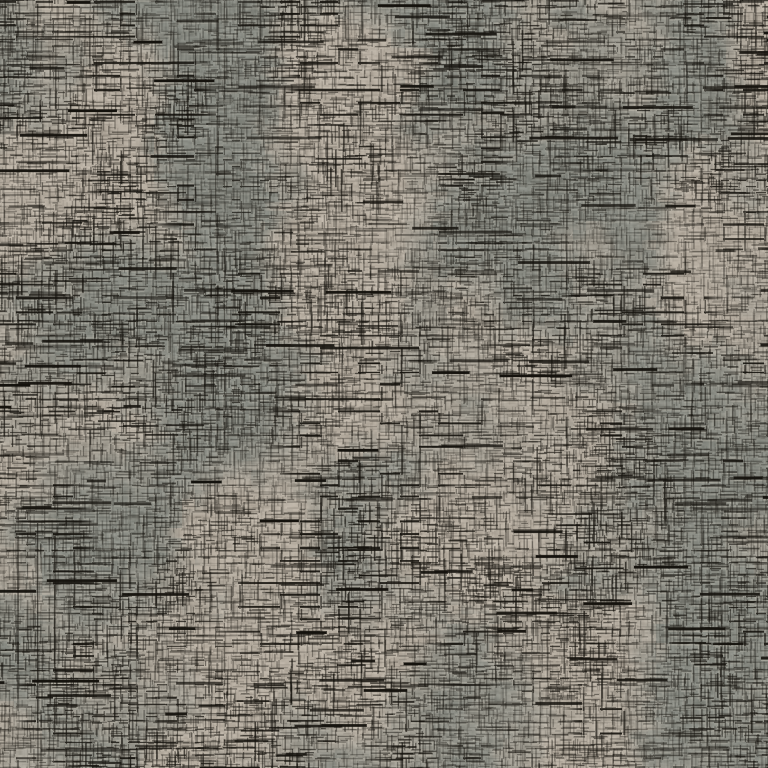
Give the GLSL for this texture, as a three.js fragment shader.

```glsl
// Weathered grey slab, mottled warm and cool, engraved with a dense maze of right-angled cracks.
varying vec2 vUv;

const vec3 COOL_STONE = vec3(0.53, 0.54, 0.51);
const vec3 WARM_STONE = vec3(0.715, 0.68, 0.63);
const vec3 CRACK_COLOR = vec3(0.08, 0.07, 0.05);
const vec3 RIM_COLOR = vec3(0.86, 0.83, 0.77);
const float SOFT = 0.0009;          // edge softness, in canvas units
const float MOTTLE_SCALE = 6.5;
const float GRAIN = 0.13;
const float RIM_STRENGTH = 0.36;
const float FINE_ACROSS = 0.56;
const float FINE_UPRIGHT = 0.46;
const float MEDIUM = 0.72;
const float BOLD = 1.0;
const float STAIR = 0.75;

vec4 hash4(vec2 p) {
  vec4 q = fract(p.xyxy * vec4(0.1031, 0.1030, 0.0973, 0.1099));
  q += dot(q, q.wzxy + 33.33);
  return fract((q.xxyz + q.yzzw) * q.zywx);
}

float noise(vec2 p) {
  vec2 i = floor(p), f = fract(p);
  f = f * f * (3.0 - 2.0 * f);
  float low = mix(hash4(i).x, hash4(i + vec2(1.0, 0.0)).x, f.x);
  float high = mix(hash4(i + vec2(0.0, 1.0)).x, hash4(i + 1.0).x, f.x);
  return mix(low, high, f.y);
}

float fbm(vec2 p) {
  float sum = 0.0, amp = 0.5;
  for (int i = 0; i < 4; i++) {
    sum += amp * noise(p);
    p = p * 2.03 + 17.7;
    amp *= 0.5;
  }
  return sum / 0.9375;
}

float box(vec2 p, vec2 halfSize) {
  vec2 d = abs(p) - halfSize;
  return 1.0 - smoothstep(-SOFT, SOFT, max(d.x, d.y));
}

// One random dash per cell: x is the dark cut, y the lit rim beside it.
vec2 dash(vec2 p, vec2 cells, float halfWidth, float fill, float seed) {
  vec2 g = p * cells + seed * 0.37;
  g.x += hash4(vec2(floor(g.y), seed)).x;
  vec4 r = hash4(floor(g) + seed * 17.3);
  float halfLength = mix(0.12, 0.47, r.x);
  vec2 centre = vec2(mix(halfLength, 1.0 - halfLength, r.y), mix(0.42, 0.75, r.z));
  vec2 d = (fract(g) - centre) / cells;
  vec2 size = vec2(halfLength / cells.x, halfWidth);
  float rim = box(d + vec2(0.0, halfWidth + 0.0014), vec2(size.x, 0.0008));
  return vec2(box(d, size), rim) * smoothstep(1.0 - fill, 1.0, r.w);
}

float level(vec2 cell, float seed) {
  return floor(4.0 * noise(cell * 0.21 + seed) + 0.7 * hash4(cell + seed).y);
}

float line(float x, float halfWidth) {
  return 1.0 - smoothstep(halfWidth - SOFT, halfWidth + SOFT, abs(x - halfWidth - SOFT));
}

// Stepped cracks along the borders of blocky terraces.
vec2 stairs(vec2 p, vec2 cells, float halfWidth, float seed) {
  vec2 g = p * cells;
  g += 0.5 * vec2(noise(vec2(g.x * 0.7, seed)), noise(vec2(seed, g.y * 0.7)));
  vec2 cell = floor(g), f = fract(g) / cells;
  float here = level(cell, seed);
  float below = step(0.5, abs(here - level(cell - vec2(0.0, 1.0), seed)));
  float left = step(0.5, abs(here - level(cell - vec2(1.0, 0.0), seed)));
  float cut = max(below * line(f.y, halfWidth), 0.7 * left * line(f.x, halfWidth * 0.8));
  float rim = below * line(f.y - 2.0 * halfWidth - SOFT, 0.0007);
  return vec2(cut, rim) * smoothstep(0.3, 0.7, noise(p * 11.0 + seed));
}

void engrave(inout vec2 relief, vec2 mark, float strength) {
  relief += (1.0 - relief) * mark * clamp(strength, 0.0, 1.0);
}

void main() {
  vec2 p = vUv;

  // Stone: blocky-edged mottling with fine horizontal grain.
  vec2 jitter = hash4(floor(p * vec2(55.0, 80.0))).xy - 0.5;
  float mottle = fbm((p + 0.022 * jitter) * MOTTLE_SCALE + 3.1);
  vec3 color = mix(COOL_STONE, WARM_STONE, smoothstep(0.32, 0.68, mottle));
  float grain = 0.55 * noise(p * vec2(190.0, 330.0)) + 0.45 * noise(p * vec2(45.0, 95.0) + 9.0);
  color += GRAIN * (grain - 0.5);

  // Cracks: fine web first, then longer and bolder cuts.
  vec2 relief = vec2(0.0);
  float wear = mix(0.55, 1.4, noise(p * 13.0 + 40.0));
  for (int i = 0; i < 4; i++) {
    float k = float(i), grow = 1.0 + 0.11 * k;
    engrave(relief, dash(p, vec2(30.0, 88.0) * grow, 0.0008, 1.0, k + 1.0), FINE_ACROSS * wear);
    engrave(relief, dash(p.yx, vec2(32.0, 86.0) * grow, 0.0008, 1.0, k + 11.0), FINE_UPRIGHT * wear);
  }
  for (int i = 0; i < 3; i++) {
    float k = float(i), grow = 1.0 + 0.17 * k;
    engrave(relief, dash(p, vec2(14.0, 45.0) * grow, 0.0011, 0.6, k + 21.0), MEDIUM * wear);
    engrave(relief, dash(p.yx, vec2(13.0, 45.0) * grow, 0.001, 0.55, k + 31.0), MEDIUM * 0.8 * wear);
    engrave(relief, dash(p, vec2(8.0, 25.0) * grow, 0.0018, 0.35, k + 41.0), BOLD);
  }
  engrave(relief, stairs(p, vec2(38.0, 62.0), 0.0013, 5.3), STAIR * 1.2);
  engrave(relief, stairs(p, vec2(82.0, 120.0), 0.0008, 8.6), STAIR);

  color = mix(color, RIM_COLOR, relief.y * RIM_STRENGTH);
  color = mix(color, CRACK_COLOR, relief.x);
  gl_FragColor = vec4(color, 1.0);
}
```
